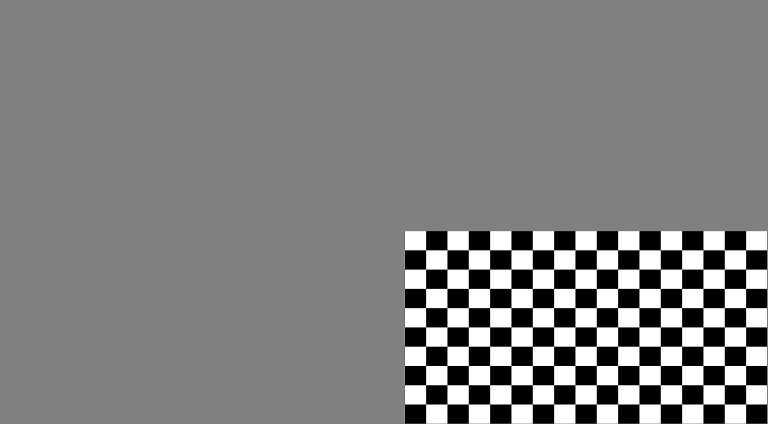
Give the GLSL for this background, as a Shadertoy shader.

```glsl
const vec3 GREY = vec3(0.502);
const vec3 BLACK = vec3(0.0);
const vec3 WHITE = vec3(1.0);
const vec2 GRID = vec2(36.0, 22.0);        // cells across the whole canvas
const vec2 PANEL_MIN = vec2(19.0, 0.0);    // panel corners, in cells
const vec2 PANEL_MAX = vec2(36.0, 10.0);
const vec2 PANEL_SHIFT = vec2(-0.0007, 0.0005);

// Alternating +1 / -1 per cell, averaged over the pixel width
vec2 squareWave(vec2 cell, vec2 pixel) {
    vec2 edgeDistance = 0.5 - abs(fract(cell) - 0.5);
    vec2 side = 1.0 - 2.0 * mod(floor(cell), 2.0);
    return side * clamp(2.0 * edgeDistance / pixel, 0.0, 1.0);
}

// 1 on cells whose column and row add up to an even number
float checker(vec2 cell, vec2 pixel) {
    vec2 wave = squareWave(cell, pixel);
    return 0.5 + 0.5 * wave.x * wave.y;
}

// Share of the pixel covered by a rectangle
float boxCoverage(vec2 cell, vec2 low, vec2 high, vec2 pixel) {
    vec2 inside = min(cell - low, high - cell);
    vec2 cover = clamp(inside / pixel + 0.5, 0.0, 1.0);
    return cover.x * cover.y;
}

void mainImage(out vec4 fragColor, in vec2 fragCoord) {
    vec2 uv = fragCoord / iResolution.xy;
    vec2 cell = (uv - PANEL_SHIFT) * GRID;
    vec2 pixel = GRID / iResolution.xy;

    // Checkered panel over a flat field
    vec3 tiles = mix(BLACK, WHITE, checker(cell, pixel));
    float panel = boxCoverage(cell, PANEL_MIN - vec2(0.0, 1.0), PANEL_MAX, pixel);
    fragColor = vec4(mix(GREY, tiles, panel), 1.0);
}
```
